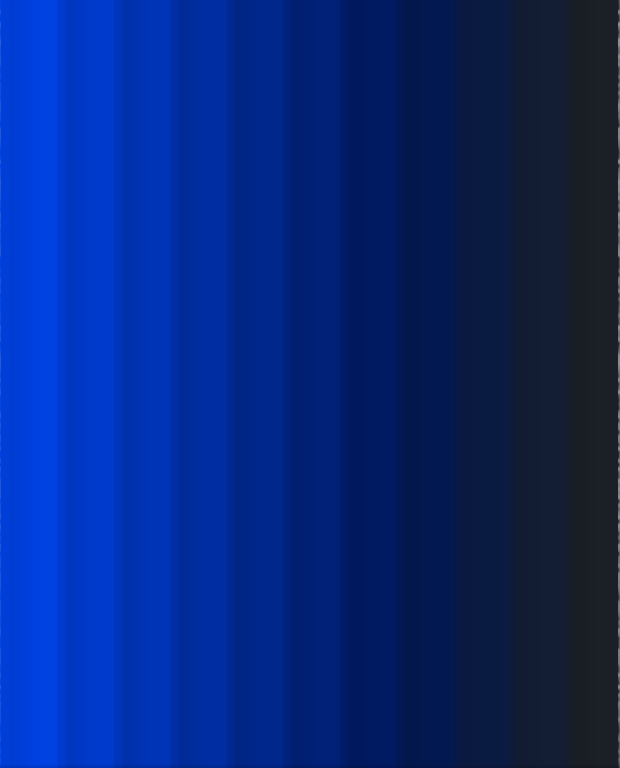
Give the GLSL for this background, as a Shadertoy shader.

```glsl
// Eleven upright pleats stepping from vivid blue on the left to charcoal on the right.
// Each pleat takes one colour of a ramp, with a soft fold shadow along its left side;
// thin frayed lines finish the outer borders.

const float PLEATS = 11.0;
const vec3 VIVID_BLUE = vec3(0.000, 0.253, 0.882);
const vec3 DEEP_NAVY  = vec3(0.000, 0.104, 0.385);
const vec3 DARK_NAVY  = vec3(0.008, 0.096, 0.315);
const vec3 CHARCOAL   = vec3(0.106, 0.122, 0.149);
const vec3 PALE_EDGE  = vec3(0.600, 0.610, 0.630);

float hash(float n) {
    return fract(sin(n * 127.1) * 43758.55);
}

// Smooth one-dimensional value noise
float noise(float x) {
    float t = fract(x);
    return mix(hash(floor(x)), hash(floor(x) + 1.0), t * t * (3.0 - 2.0 * t));
}

// Colour of a pleat, counted from the left
vec3 pleatColour(float index) {
    vec3 blue = mix(VIVID_BLUE, DEEP_NAVY, clamp(index / 6.0, 0.0, 1.0));
    vec3 dark = mix(DARK_NAVY, CHARCOAL, clamp((index - 7.0) / 3.0, 0.0, 1.0));
    return mix(blue, dark, clamp(index - 6.0, 0.0, 1.0));
}

// Brightness inside a pleat: darkest just past the fold, then easing to full
float foldShade(float t) {
    return 1.0 - 0.07 * (1.0 - smoothstep(0.12, 0.75, t));
}

// Pleat colour with a narrow half-tone strip beside each fold
vec3 pleats(float x, float softness) {
    float p = x * PLEATS;
    float index = clamp(floor(p), 0.0, PLEATS - 1.0);
    float t = p - index;
    vec3 previous = pleatColour(max(index - 1.0, 0.0));
    vec3 current = pleatColour(index) * foldShade(t);
    vec3 strip = mix(previous, current, 0.55);
    vec3 colour = mix(previous, strip, smoothstep(0.0, softness, t));
    return mix(colour, current, smoothstep(0.12, 0.12 + 2.0 * softness, t));
}

void mainImage(out vec4 fragColor, in vec2 fragCoord) {
    vec2 uv = fragCoord / iResolution.xy;
    float pixel = 1.0 / iResolution.x;
    vec3 colour = pleats(uv.x, max(0.05, pixel * PLEATS));

    // Frayed pale line on the right, fainter on the left
    float fray = noise(uv.y * 190.0);
    float lineWidth = 0.0012 + 0.0014 * fray;
    float right = 1.0 - smoothstep(lineWidth, lineWidth + pixel, 1.0 - uv.x);
    float left = 1.0 - smoothstep(0.0008, 0.0008 + pixel, uv.x);
    colour = mix(colour, PALE_EDGE, right * (0.4 + 0.5 * fray));
    colour = mix(colour, PALE_EDGE, left * 0.3 * fray);

    // Slight darkening along the bottom
    colour *= 1.0 - 0.12 * (1.0 - smoothstep(0.0, 0.006, uv.y));

    fragColor = vec4(colour, 1.0);
}
```
